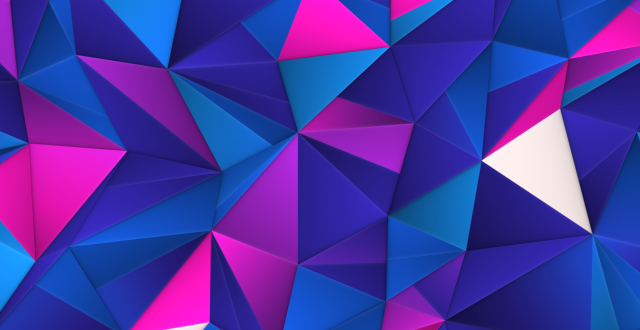
A Shadertoy shader for this background:

```glsl
// Low-poly facets in indigo, blue, purple and magenta: a strongly jittered grid is
// cut into triangles, some are cut again, and each gets a palette tone with a soft
// gradient and a fine crease. Antialiased coverage blends neighbouring facets.

const float ROWS = 3.5;      // grid cells over the canvas height
const float WHITE = 0.979;   // ranks above this are pale facets

float hash(vec2 p) {
    vec3 q = fract(p.xyx * 0.1031);
    q += dot(q, q.yzx + 33.33);
    return fract((q.x + q.y) * q.z);
}

// Grid corner, moved but never past its neighbours
vec2 corner(vec2 cell) {
    return cell + 0.8 * (vec2(hash(cell), hash(cell + 57.3)) - 0.5);
}

// Signed distance to the line a-b, positive on its left
float side(vec2 p, vec2 a, vec2 b) {
    vec2 e = b - a;
    return (e.x * (p.y - a.y) - e.y * (p.x - a.x)) / length(e);
}

// Palette by rank; the thresholds are cumulative area shares
vec3 tone(float rank) {
    if (rank < 0.10) return vec3(0.08, 0.48, 0.82);
    if (rank < 0.36) return vec3(0.07, 0.28, 0.69);
    if (rank < 0.78) return vec3(0.17, 0.13, 0.58);
    if (rank < 0.90) return vec3(0.52, 0.12, 0.65);
    if (rank < WHITE) return vec3(0.95, 0.08, 0.71);
    return vec3(0.98, 0.92, 0.92);
}

// Adds one counter-clockwise triangle, weighted by its coverage
void facet(vec2 p, vec2 a, vec2 b, vec2 c, float rank, vec2 seed, inout vec4 sum) {
    float ab = side(p, a, b), bc = side(p, b, c), ca = side(p, c, a);
    float pixel = 0.8 * ROWS / iResolution.y;
    float cover = smoothstep(-pixel, pixel, min(ab, min(bc, ca)));
    if (cover <= 0.0) return;

    // Gradient of light and hue in a random direction
    float angle = 6.2832 * hash(seed + 3.1);
    float slope = dot(p - (a + b + c) / 3.0, vec2(cos(angle), sin(angle)));
    float vary = rank > WHITE ? 0.12 : 1.0;
    float shift = 0.35 * (hash(seed + 8.7) - 0.5) * step(rank, WHITE);
    vec3 tint = tone(clamp(rank + shift, 0.0, max(rank, 0.97)));
    vec3 color = mix(tone(rank), tint, clamp(0.22 + 0.7 * slope, 0.0, 0.6));
    color *= 1.0 + vary * (0.35 * (hash(seed + 5.9) - 0.5) + 0.45 * slope);

    // Dark crease along one edge, faint glint along another
    color *= 1.0 - 0.30 * exp(-70.0 * max(ab, 0.0)) - 0.10 * exp(-9.0 * max(ab, 0.0));
    color += 0.07 * exp(-80.0 * max(bc, 0.0));
    sum += cover * vec4(color, 1.0);
}

// Draws a triangle whole, or cut from c to a point on the edge a-b
void splitFacet(vec2 p, vec2 a, vec2 b, vec2 c, float rank, vec2 seed, inout vec4 sum) {
    if (hash(seed + 1.7) < 0.5 || rank > WHITE) {
        facet(p, a, b, c, rank, seed, sum);
        return;
    }
    vec2 m = mix(a, b, 0.3 + 0.4 * hash(seed + 2.3));
    facet(p, a, m, c, rank, seed, sum);
    facet(p, m, b, c, min(fract(rank + 0.12), 0.97), seed + 19.0, sum);
}

void mainImage(out vec4 fragColor, in vec2 fragCoord) {
    vec2 p = fragCoord / iResolution.y * ROWS;
    vec4 sum = vec4(0.0);

    for (int y = -1; y <= 1; y++)
    for (int x = -1; x <= 1; x++) {
        vec2 cell = floor(p) + vec2(x, y);
        vec2 a = corner(cell), b = corner(cell + vec2(1, 0));
        vec2 c = corner(cell + vec2(1, 1)), d = corner(cell + vec2(0, 1));

        // Evenly spread ranks keep the colour shares steady
        float rank = fract(dot(cell, vec2(0.618, 0.27)) + 0.293);
        float rank2 = fract(rank + 0.345);
        vec2 seed = cell * 3.7 + 41.0;

        // Random diagonal, unless the quad is concave and allows only one
        bool canAC = side(b, a, c) < 0.0 && side(d, a, c) > 0.0;
        bool canBD = side(c, b, d) < 0.0 && side(a, b, d) > 0.0;
        if (canAC && (!canBD || hash(seed) < 0.5)) {
            splitFacet(p, c, a, b, rank, seed, sum);
            splitFacet(p, d, a, c, rank2, seed + 7.0, sum);
        } else {
            splitFacet(p, a, b, d, rank, seed, sum);
            splitFacet(p, b, c, d, rank2, seed + 7.0, sum);
        }
    }
    fragColor = vec4(clamp(sum.rgb / max(sum.a, 0.001), 0.0, 1.0), 1.0);
}
```
